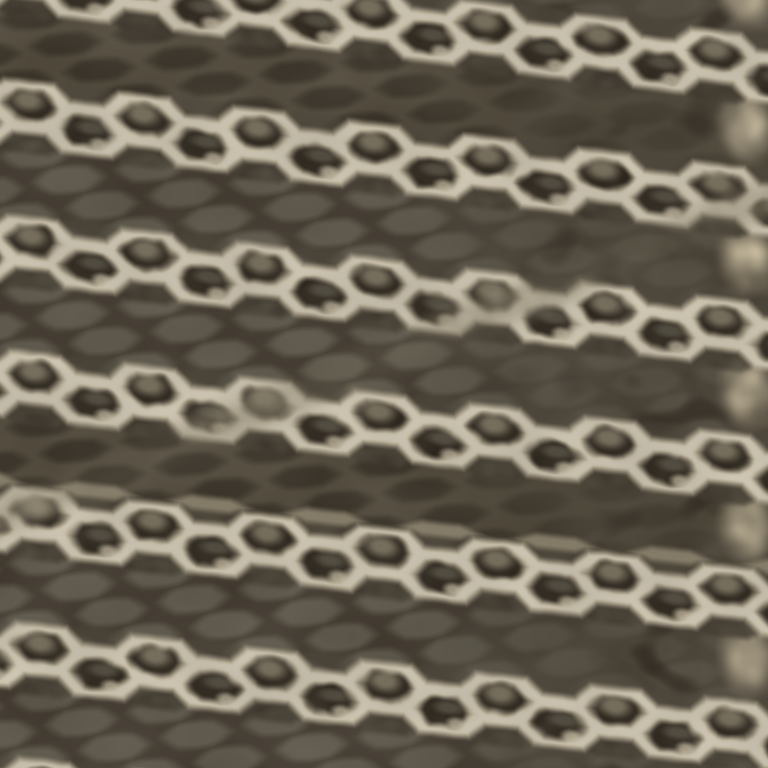
Give the GLSL for this texture, as a WebGL 2 fragment shader.

```glsl
#version 300 es
precision highp float;

uniform vec2 u_resolution;
out vec4 outColor;

const float COLUMN = 0.1497;  // spacing of holes along a strip
const float PITCH = 0.1764;   // spacing of strips
const vec3 PALE = vec3(0.78, 0.75, 0.68);
const vec3 TAN = vec3(0.62, 0.58, 0.49);
const vec3 GREY = vec3(0.37, 0.35, 0.30);
const vec3 BROWN = vec3(0.27, 0.24, 0.20);
const vec3 SHADOW = vec3(0.20, 0.175, 0.14);

vec2 hash2(vec2 p) {
    p = vec2(dot(p, vec2(127.1, 311.7)), dot(p, vec2(269.5, 183.3)));
    return fract(sin(p) * 43758.5) * 2.0 - 1.0;
}

float gradientNoise(vec2 p) {
    vec2 i = floor(p), f = fract(p), w = f * f * (3.0 - 2.0 * f);
    vec2 e = vec2(0.0, 1.0);
    float a = dot(hash2(i), f), b = dot(hash2(i + e.yx), f - e.yx);
    float c = dot(hash2(i + e), f - e), d = dot(hash2(i + 1.0), f - 1.0);
    return mix(mix(a, b, w.x), mix(c, d, w.x), w.y);
}

// Flat-topped hexagon with half extents r
float hexagon(vec2 d, vec2 r) {
    d = abs(d);
    float k = 0.5 * r.x / r.y;
    return max(d.y - r.y, (d.x + k * d.y - r.x) * inversesqrt(1.0 + k * k));
}

// Hexagon softened towards an ellipse
float roundedHexagon(vec2 d, vec2 r) {
    return mix(hexagon(d, r * vec2(1.1, 1.0)), (length(d / r) - 1.0) * r.y, 0.6);
}

float fill(float dist, float blur) {
    return 1.0 - smoothstep(-blur, blur, dist);
}

float blob(vec2 d, vec2 r) {
    return 1.0 - smoothstep(0.3, 1.3, length(d / r));
}

float wrapColumn(float x) {
    return (fract(x / COLUMN + 0.5) - 0.5) * COLUMN;
}

// Shaded mesh seen between the strips
vec3 gapMesh(vec2 p, float v) {
    float gap = floor(v / PITCH);
    float y = v - gap * PITCH;
    float deep = 1.0 - step(0.5, mod(gap, 3.0));
    float row = floor((y - 0.091) / 0.0286 + 0.5);
    float cells = 0.0;
    for (float m = -1.0; m <= 1.0; m++) {
        float n = row + m;
        vec2 d = vec2(wrapColumn(p.x - 0.086 - 0.004 * gap - 0.043 * n), y - 0.091 - 0.0286 * n);
        d.y += 0.2 * d.x;
        cells = max(cells, fill(roundedHexagon(d, vec2(0.042, mix(0.0175, 0.0145, deep))), 0.006));
    }
    float mottle = gradientNoise(p * vec2(9.0, 14.0) + 3.0);
    float clarity = 1.0 - 0.65 * smoothstep(0.5, 0.75, p.x + 0.2 * mottle);
    vec3 wall = mix(BROWN, vec3(0.34, 0.315, 0.26), deep * 0.8);
    vec3 cell = mix(GREY, vec3(0.24, 0.215, 0.175), deep);
    vec3 color = mix(mix(wall, cell, 0.4), mix(wall, cell, cells), clarity);

    // Dark patches and pale end pieces towards the right
    float patches = smoothstep(0.05, 0.4, gradientNoise(p * vec2(17.0, 23.0)));
    color = mix(color, SHADOW, patches * smoothstep(0.6, 0.85, p.x) * 0.8);
    float grain = gradientNoise(p * 35.0);
    float endPiece = blob(vec2(p.x - 0.973, y - 0.088), vec2(0.036, 0.048));
    color = mix(color, TAN * (1.05 + 0.4 * grain), endPiece * 0.9);
    return color + 0.05 * mottle + 0.01 * grain;
}

void main() {
    vec2 p = gl_FragCoord.xy / u_resolution;
    p.y = 1.0 - p.y;
    float v = p.y - (0.124 - 0.016 * p.y) * p.x + 0.0443;
    float strip = floor((v + 0.065) / PITCH);
    float y = v - strip * PITCH;
    float x = p.x - 0.034 - 0.004 * strip;
    float rough = gradientNoise(p * 45.0);
    vec3 color = gapMesh(p, v);

    // Two staggered hole rows, upper and lower
    vec2 upper = vec2(wrapColumn(x), y);
    vec2 lower = vec2(wrapColumn(x - 0.5 * COLUMN), y - 0.026);

    // Cut cells along both rims
    float under = fill(hexagon(upper - vec2(0.0, 0.049), vec2(0.05, 0.014)), 0.006);
    float over = fill(hexagon(lower + vec2(0.0, 0.049), vec2(0.045, 0.012)), 0.006);
    color = mix(color, mix(SHADOW, GREY, 0.4 + 0.5 * rough), under * 0.8);
    color = mix(color, mix(SHADOW, GREY, 0.6), over * 0.5);

    // Pale ledge showing behind one strip
    float ledge = fill(hexagon(lower + vec2(0.0, 0.062), vec2(0.05, 0.009)), 0.006);
    color = mix(color, TAN * 0.95, ledge * 0.75 * step(abs(strip - 4.0), 0.5));

    // Strip face: a solid band with teeth on both edges and a warmer rim
    vec2 tooth = vec2(0.066, 0.0305);
    float band = abs(y - 0.013) - 0.0245;
    float edge = min(band, min(hexagon(upper, tooth), hexagon(lower, tooth))) + 0.002 * rough;
    vec2 opening = vec2(0.0325, 0.019);
    float upperHole = roundedHexagon(upper, opening) + 0.006 * rough;
    float lowerHole = roundedHexagon(lower, opening) + 0.006 * rough;
    float rim = smoothstep(0.009, 0.0, min(-edge, min(upperHole, lowerHole)));
    vec3 face = mix(PALE, vec3(0.70, 0.65, 0.54), rim * 0.5);
    face *= 1.0 + 0.08 * gradientNoise(p * 14.0);
    color = mix(color, face, fill(edge, 0.0065));

    // Hole interiors: tan wedge above, pale notch below
    vec3 inside = SHADOW + 0.05 * rough;
    float wedge = blob(upper - vec2(-0.002, -0.006), vec2(0.023, 0.015));
    color = mix(color, mix(inside, TAN * 0.85, wedge * 0.8), fill(upperHole, 0.006));
    float notch = blob(lower - vec2(0.016, 0.015), vec2(0.014, 0.010));
    float glint = blob(lower - vec2(0.006, -0.006), vec2(0.022, 0.010));
    vec3 lowerInside = mix(mix(inside, GREY, glint * 0.7), face, notch * 0.75);
    color = mix(color, lowerInside, fill(lowerHole, 0.006));

    // Diagonal scuff that fades the pattern
    float scuff = fill(abs(p.y + 0.415 * p.x - 0.672) - 0.025, 0.018);
    float onStrip = fill(edge - 0.004, 0.009);
    vec3 worn = vec3(0.58, 0.55, 0.47) + 0.12 * rough;
    color = mix(color, worn, scuff * mix(0.1, 0.55, onStrip));

    outColor = vec4(color, 1.0);
}
```
